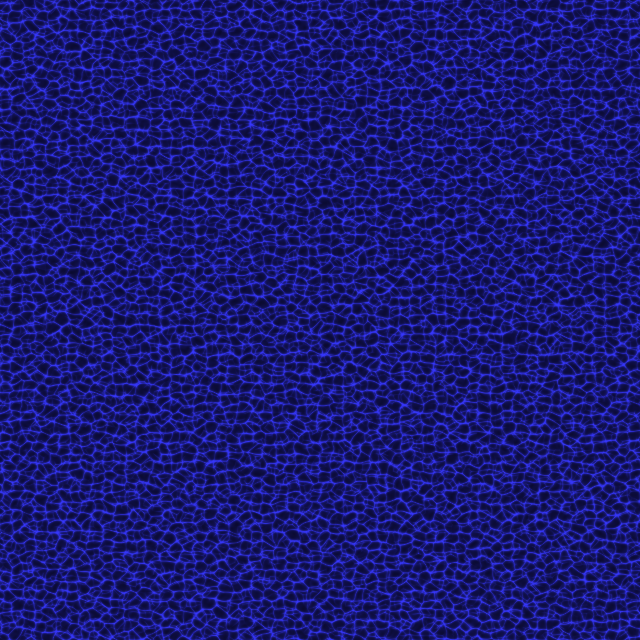
This texture is drawn by a WebGL 2 fragment shader. Its source:

```glsl
#version 300 es
precision highp float;

uniform vec2 u_resolution;
out vec4 fragColor;

vec2 hash2(vec2 cell) {
    vec3 p = fract(vec3(cell.xyx) * vec3(0.1031, 0.1030, 0.0973));
    p += dot(p, p.yzx + 33.33);
    return fract((p.xx + p.yz) * p.zy);
}

// Smooth variation from 0 to 1 made of layered sines
float drift(vec2 p) {
    float sum = sin(p.x + 1.7 * sin(p.y * 0.83)) + sin(p.y * 1.21 + 1.9 * sin(p.x * 0.71 + 2.0));
    sum += sin(dot(p, vec2(0.9, -1.3)) + 1.4 * sin(dot(p, vec2(1.1, 0.6))));
    return 0.5 + sum / 6.0;
}

// Glowing borders of cellular noise, adding up at the junctions
float web(vec2 p, float falloff) {
    vec2 cell = floor(p), local = p - cell;
    vec2 nearestCell = vec2(0.0), nearest = vec2(0.0);
    float best = 1e3;
    for (int y = -1; y <= 1; y++) {
        for (int x = -1; x <= 1; x++) {
            vec2 offset = vec2(x, y);
            vec2 toSeed = offset + 0.1 + 0.8 * hash2(cell + offset) - local;
            float d = dot(toSeed, toSeed);
            if (d < best) {
                best = d;
                nearest = toSeed;
                nearestCell = offset;
            }
        }
    }
    float glow = 0.0;
    for (int y = -2; y <= 2; y++) {
        for (int x = -2; x <= 2; x++) {
            vec2 offset = nearestCell + vec2(x, y);
            if (x == 0 && y == 0) continue;
            vec2 toSeed = offset + 0.1 + 0.8 * hash2(cell + offset) - local;
            vec2 normal = normalize(toSeed - nearest);
            float edge = dot(0.5 * (toSeed + nearest), normal);
            // Level borders shine more than upright ones
            glow += mix(0.65, 1.2, abs(normal.y)) * exp(-falloff * edge);
        }
    }
    return glow;
}

void main() {
    vec2 uv = gl_FragCoord.xy / u_resolution;

    // Bend the cell borders
    vec2 p = uv * vec2(56.0, 65.0);
    p += 0.08 * sin(p.yx * vec2(2.3, 1.9) + 1.5 * sin(p * 0.6));
    p += 0.05 * sin(p.yx * vec2(5.1, 4.3) + p * 1.3);

    // Main net with uneven strength, and a finer broken net over it
    float mainNet = web(p, 12.5) * mix(0.5, 1.25, drift(p * 2.7));
    float patches = smoothstep(0.2, 0.8, drift(p * 2.3 + 7.0));
    float fineNet = web(p * 1.37 + vec2(31.7, 12.3), 9.0) * patches;

    // Faint haze inside the cells
    float haze = 0.07 * drift(p * 5.3 + 3.0);

    float light = 0.185 + haze + 0.5 * mainNet + 0.27 * fineNet;

    // Roll off the brightest junctions
    light = light < 0.7 ? light : 0.7 + 0.3 * (1.0 - exp((0.7 - light) / 0.3));
    fragColor = vec4(vec3(0.212, 0.215, 1.0) * light, 1.0);
}
```
